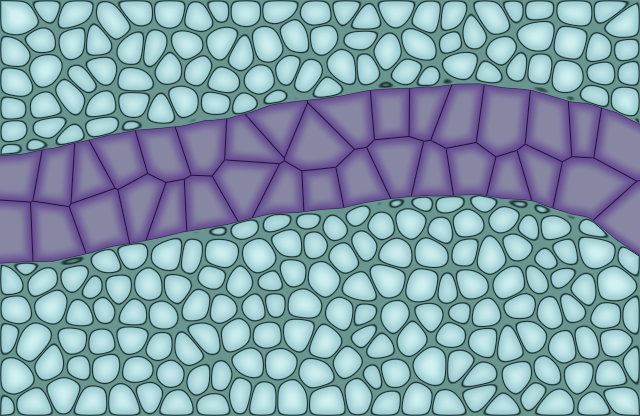
A Shadertoy shader for this pattern:

```glsl
const vec2 SIZE = vec2(1.542, 1.0);         // canvas, in units of its height
const vec2 PEBBLE_GRID = vec2(22.0, 14.0);
const vec2 CRYSTAL_GRID = vec2(17.0, 2.0);
const float PEBBLE_JITTER = 0.72;
const float CRYSTAL_JITTER = 0.62;
const float PEBBLE_ROUND = 0.008;           // softness of the pebble corners
const float CRYSTAL_ROUND = 0.005;
const float PEBBLE_GAP = 0.0018;
const float LINE = 0.0011;                  // half width of the outlines
const float GLOW = 0.031;                   // reach of the violet rims
const float WIGGLE = 0.012;                 // roughness of the vein borders
const float WIGGLE_STEP = 0.055;

const vec3 MORTAR = vec3(0.41, 0.59, 0.57);
const vec3 PEBBLE_RIM = vec3(0.59, 0.78, 0.80);
const vec3 PEBBLE_CORE = vec3(0.82, 0.95, 0.95);
const vec3 PEBBLE_INK = vec3(0.05, 0.13, 0.13);
const vec3 CRYSTAL_RIM = vec3(0.39, 0.29, 0.57);
const vec3 CRYSTAL_CORE = vec3(0.53, 0.53, 0.64);
const vec3 CRYSTAL_INK = vec3(0.12, 0.05, 0.20);

// Vein borders as heights at even steps across the canvas
const int SPANS = 12;
const float VEIN_TOP[13] = float[13](0.631, 0.640, 0.670, 0.692, 0.712, 0.745,
    0.765, 0.785, 0.797, 0.794, 0.782, 0.752, 0.702);
const float VEIN_BOTTOM[13] = float[13](0.369, 0.374, 0.404, 0.424, 0.452, 0.478,
    0.498, 0.514, 0.530, 0.526, 0.514, 0.474, 0.388);

vec2 hash2(vec2 p) {
    vec2 q = vec2(dot(p, vec2(127.1, 311.7)), dot(p, vec2(269.5, 183.3)));
    return fract(sin(q) * 43758.5453);
}

// Bottom and top of the vein at x
vec2 veinBorders(float x) {
    float t = clamp(x / SIZE.x, 0.0, 0.9999) * float(SPANS);
    int i = int(t);
    vec2 smoothPart = mix(vec2(VEIN_BOTTOM[i], VEIN_TOP[i]),
                          vec2(VEIN_BOTTOM[i + 1], VEIN_TOP[i + 1]), fract(t));
    float s = x / WIGGLE_STEP;
    vec2 rough = mix(hash2(vec2(floor(s), 7.0)), hash2(vec2(floor(s) + 1.0, 7.0)), fract(s));
    return smoothPart + WIGGLE * (rough - 0.5);
}

// Seed point of a cell; crystals follow the slope of the vein
vec2 seedPoint(vec2 id, bool crystal) {
    if (crystal) {
        vec2 jitter = (hash2(id + 41.0) - 0.5) * CRYSTAL_JITTER;
        vec2 uv = (id + 0.5 + jitter) / CRYSTAL_GRID;
        float x = uv.x * SIZE.x;
        vec2 borders = veinBorders(x);
        return vec2(x, mix(borders.x, borders.y, uv.y));
    }
    vec2 jitter = (hash2(id) - 0.5) * PEBBLE_JITTER;
    float stagger = 0.36 * (mod(id.y, 2.0) - 0.5);
    return (id + 0.5 + jitter + vec2(stagger, 0.0)) / PEBBLE_GRID * SIZE;
}

bool outside(vec2 id, vec2 grid) {
    return any(lessThan(id, vec2(0.0))) || any(greaterThanEqual(id, grid));
}

// Distance to the cell edge: x sharp, y with rounded corners.
// wall is an extra edge that bounds every cell.
vec2 cellEdge(vec2 p, bool crystal, float wall) {
    vec2 grid = crystal ? CRYSTAL_GRID : PEBBLE_GRID;
    float soft = crystal ? CRYSTAL_ROUND : PEBBLE_ROUND;
    vec2 base = floor(p / SIZE * grid);
    if (crystal) base.y = 0.0;

    vec2 nearest = vec2(0.0), nearestId = vec2(0.0);
    float best = 1e5;
    for (int j = -2; j <= 2; j++)
    for (int i = -2; i <= 2; i++) {
        vec2 id = base + vec2(i, j);
        if (outside(id, grid)) continue;
        vec2 s = seedPoint(id, crystal);
        float d = dot(s - p, s - p);
        if (d < best) { best = d; nearest = s; nearestId = id; }
    }

    float sharp = wall;
    float sum = exp(-wall / soft);
    for (int j = -2; j <= 2; j++)
    for (int i = -2; i <= 2; i++) {
        vec2 id = base + vec2(i, j);
        if (outside(id, grid) || id == nearestId) continue;
        vec2 s = seedPoint(id, crystal);
        float d = dot(0.5 * (nearest + s) - p, normalize(s - nearest));
        sharp = min(sharp, d);
        sum += exp(-d / soft);
    }
    return vec2(sharp, -soft * log(sum));
}

void mainImage(out vec4 fragColor, in vec2 fragCoord) {
    vec2 p = fragCoord / iResolution.xy * SIZE;
    float aa = 0.75 / iResolution.y;
    vec2 borders = veinBorders(p.x);
    float vein = 0.97 * max(p.y - borders.y, borders.x - p.y);

    // Pebbles, bounded by the canvas frame and the vein
    vec2 margin = min(p, SIZE - p);
    float wall = min(vein, min(margin.x, margin.y));
    float pebble = cellEdge(p, false, wall).y - PEBBLE_GAP;
    vec3 stone = mix(PEBBLE_RIM, PEBBLE_CORE, smoothstep(-0.004, 0.030, pebble));
    vec3 color = mix(MORTAR, stone, smoothstep(-aa, aa, pebble));
    color = mix(PEBBLE_INK, color, smoothstep(LINE - aa, LINE + aa, abs(pebble)));

    // Crystals inside the vein
    vec2 edge = cellEdge(p, true, -vein);
    vec3 crystal = mix(CRYSTAL_RIM, CRYSTAL_CORE, smoothstep(-0.003, GLOW, edge.y));
    crystal = mix(CRYSTAL_INK, crystal, smoothstep(LINE - aa, LINE + aa, abs(edge.x)));
    color = mix(color, crystal, smoothstep(aa, -aa, vein));

    fragColor = vec4(color, 1.0);
}
```
